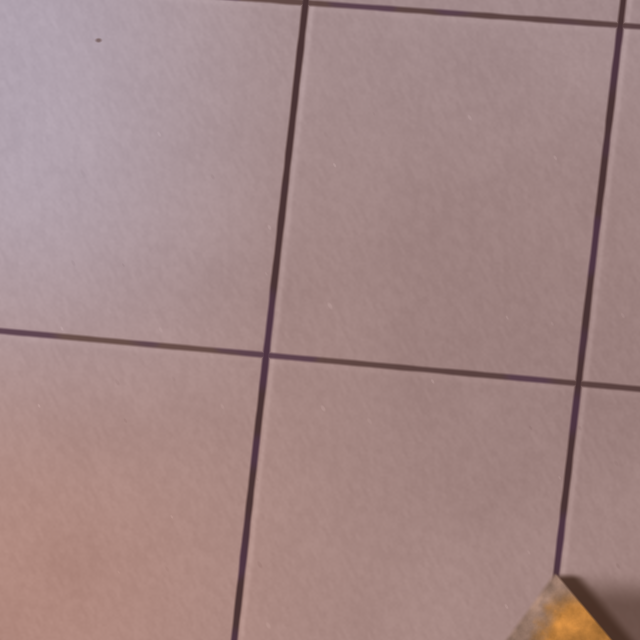
This texture is drawn by a three.js fragment shader. Its source:

```glsl
varying vec2 vUv;

const vec3 COOL_LIGHT = vec3(0.695, 0.645, 0.695);
const vec3 TOP_TONE = vec3(0.645, 0.555, 0.560);
const vec3 WARM_CORNER = vec3(0.695, 0.535, 0.490);
const vec3 BASE_TONE = vec3(0.650, 0.535, 0.515);
const vec3 DULL_TONE = vec3(0.590, 0.485, 0.475);
const vec3 GROUT_DARK = vec3(0.255, 0.170, 0.175);
const vec3 GROUT_BROWN = vec3(0.350, 0.250, 0.225);
const vec3 GROUT_PURPLE = vec3(0.285, 0.180, 0.270);
const vec3 STONE_GREY = vec3(0.600, 0.480, 0.420);
const vec3 STONE_OCHRE = vec3(0.760, 0.510, 0.250);
const vec3 STONE_SHADOW = vec3(0.270, 0.180, 0.140);

const vec2 GRID_ORIGIN = vec2(0.366, 0.483);
const vec2 GRID_SLANT = vec2(0.112, -0.091);
const vec2 CELL_SIZE = vec2(0.491, 0.547);
const vec2 CELL_GROWTH = vec2(0.005, 0.0193);
const vec2 GROUT_HALF_WIDTH = vec2(0.0052, 0.0043);
const float GROUT_SOFTNESS = 0.0028;
const float GRAIN_STRENGTH = 0.035;
const float MOTTLE_STRENGTH = 0.035;
const vec2 STONE_TIP = vec2(0.867, 0.106);
const vec2 SPECK_POS = vec2(0.154, 0.937);
const vec2 DULL_POS = vec2(0.92, 0.48);
const float FLECK_CELLS = 13.0;

float hash(vec2 p) {
  vec3 q = fract(vec3(p.xyx) * 0.1031);
  q += dot(q, q.yzx + 33.33);
  return fract((q.x + q.y) * q.z);
}

float noise(vec2 p) {
  vec2 i = floor(p), f = fract(p);
  f = f * f * (3.0 - 2.0 * f);
  return mix(mix(hash(i), hash(i + vec2(1.0, 0.0)), f.x),
             mix(hash(i + vec2(0.0, 1.0)), hash(i + 1.0), f.x), f.y);
}

float fbm(vec2 p) {
  float sum = 0.0, amp = 0.5;
  for (int i = 0; i < 4; i++) {
    sum += amp * noise(p);
    p = mat2(1.6, 1.2, -1.2, 1.6) * p + 7.3;
    amp *= 0.5;
  }
  return sum / 0.9375;
}

vec3 floorTone(vec2 p) {
  vec3 tone = mix(BASE_TONE, TOP_TONE, smoothstep(0.2, 1.0, p.y));
  vec2 d = (p - DULL_POS) * vec2(2.0, 2.6);
  tone = mix(tone, DULL_TONE, 0.85 * exp(-dot(d, d)));
  float cool = (1.0 - smoothstep(0.0, 0.52, p.x)) * smoothstep(0.08, 0.75, p.y);
  tone = mix(tone, COOL_LIGHT, 0.95 * cool);
  return mix(tone, WARM_CORNER, 0.9 * exp(-5.0 * dot(p, p)));
}

// Faint pits and raised flecks scattered over the glaze
float flecks(vec2 p) {
  vec2 id = floor(p * FLECK_CELLS);
  vec2 d = fract(p * FLECK_CELLS) - 0.2 - 0.6 * vec2(hash(id + 3.1), hash(id + 9.7));
  d = vec2(d.x + 0.6 * d.y, d.y - 0.6 * d.x);
  float size = mix(0.03, 0.07, hash(id + 5.5));
  float shape = 1.0 - smoothstep(0.3, 1.0, length(d * vec2(1.0, 0.5)) / size);
  return shape * step(0.72, hash(id + 1.3)) * (hash(id + 8.2) - 0.4);
}

void main() {
  // Slightly perspective grid: joints fall on whole numbers
  vec2 p = vUv;
  vec2 cell = CELL_SIZE + CELL_GROWTH * p.yx;
  vec2 grid = (p - GRID_ORIGIN - GRID_SLANT * p.yx) / cell;

  // Tile surface with slanted grain
  vec2 slanted = vec2(p.x + 0.5 * p.y, p.y - 0.5 * p.x);
  float grain = 0.65 * noise(slanted * vec2(150.0, 75.0)) + 0.35 * noise(p * 260.0) - 0.5;
  vec3 color = floorTone(p);
  color += MOTTLE_STRENGTH * (fbm(p * 9.0) - 0.5) + GRAIN_STRENGTH * grain;
  color += 0.012 * (hash(floor(grid) + 20.0) - 0.5) + 0.09 * flecks(p);
  float speck = length((p - SPECK_POS) * vec2(0.8, 1.2));
  color = mix(color, GROUT_BROWN, 0.6 * (1.0 - smoothstep(0.001, 0.006, speck)));

  // Joints, with a pale lip along one side
  vec2 offset = (fract(grid + 0.5) - 0.5) * cell;
  vec2 halfWidth = GROUT_HALF_WIDTH * (0.9 + 0.2 * noise(p * 38.0));
  vec2 joint = 1.0 - smoothstep(halfWidth - GROUT_SOFTNESS, halfWidth + GROUT_SOFTNESS, abs(offset));
  vec2 lipOffset = (offset - vec2(0.011, -0.009)) / 0.0045;
  vec2 lip = exp(-lipOffset * lipOffset);
  color += 0.045 * lip.x + 0.018 * lip.y;
  vec3 grout = mix(GROUT_BROWN, GROUT_DARK, max(joint.x, smoothstep(0.2, 0.8, p.x) * 0.6));
  grout = mix(grout, GROUT_PURPLE, 0.7 * smoothstep(0.5, 0.75, noise(p * 17.0 + 4.0)));
  color = mix(color, grout, 0.92 * max(joint.x, 0.9 * joint.y));

  // Shadow on the right of the corner stone
  float drop = STONE_TIP.y - p.y;
  float side = p.x - STONE_TIP.x;
  float leftGap = side + 0.73 * drop;
  float rightGap = 0.84 * drop - side;
  float shade = smoothstep(-0.012, 0.05, drop - 0.05 * side) * smoothstep(0.0, 0.02, side);
  color = mix(color, STONE_SHADOW, 0.6 * shade);
  float band = smoothstep(-0.045, -0.018, rightGap) * smoothstep(0.0, 0.012, drop);
  color = mix(color, STONE_SHADOW, 0.9 * band * smoothstep(-0.002, 0.006, side));

  // Corner stone
  float ochre = smoothstep(-0.01, 0.035, side + 0.35 * drop + 0.05 * (fbm(p * 35.0) - 0.6));
  vec3 stone = mix(STONE_GREY, STONE_OCHRE, ochre * smoothstep(0.02, 0.06, drop));
  stone *= 0.72 + 0.5 * fbm(p * 48.0 + 2.0);
  float stoneMask = smoothstep(-0.004, 0.008, leftGap) * smoothstep(-0.003, 0.004, rightGap);
  color = mix(color, stone, stoneMask * smoothstep(-0.002, 0.006, drop));

  gl_FragColor = vec4(color, 1.0);
}
```
